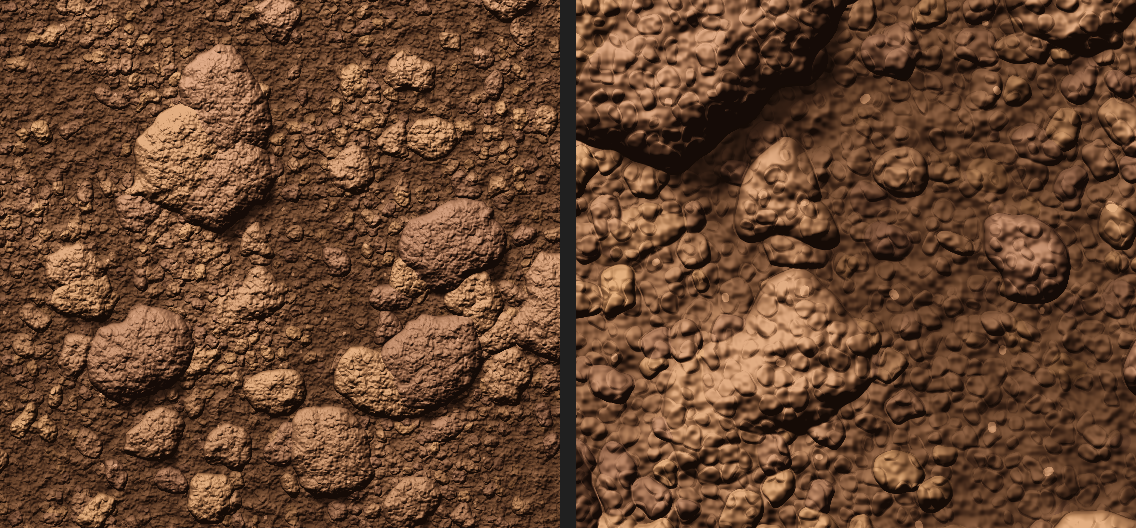
Left: the whole. Right: its middle third, enlarged.
This texture is drawn by a WebGL 1 fragment shader. Its source:

```glsl
precision highp float;
// Crumbly brown garden soil with a heap of rough clods, lit from the upper left.

uniform vec2 u_resolution;

const vec3 LIGHT = vec3(-0.30, 0.65, 0.70);
const float SHADOW_SLOPE = 0.7;

vec2 hash2(vec2 p) {
    vec3 a = fract(p.xyx * vec3(0.1031, 0.1030, 0.0973));
    a += dot(a, a.yzx + 33.33);
    return fract((a.xx + a.yz) * a.zy);
}

float cornerSlope(vec2 cell, vec2 offset) {
    return dot(hash2(cell) * 2.0 - 1.0, offset);
}

float gradientNoise(vec2 p) {
    vec2 i = floor(p), f = p - i, e = vec2(1.0, 0.0);
    vec2 u = f * f * f * (f * (f * 6.0 - 15.0) + 10.0);
    float low = mix(cornerSlope(i, f), cornerSlope(i + e.xy, f - e.xy), u.x);
    float high = mix(cornerSlope(i + e.yx, f - e.yx), cornerSlope(i + e.xx, f - e.xx), u.x);
    return mix(low, high, u.y);
}

vec2 warp(vec2 p, float frequency, float amount) {
    vec2 q = p * frequency + 17.0;
    return p + amount * vec2(gradientNoise(q), gradientNoise(q + 41.3));
}

// How strongly the larger clods gather around the middle of the bed.
float heap(vec2 p) {
    return 1.0 - smoothstep(0.32, 0.56, length(p - vec2(0.57, 0.49)));
}

// Scattered domes in a jittered grid: x is height, y is a random tint.
vec2 clods(vec2 p, float cell, vec2 radii, float density, float gather, float seed) {
    vec2 q = p / cell, base = floor(q), best = vec2(0.0, 0.5);
    for (float y = -1.0; y <= 1.0; y++) {
        for (float x = -1.0; x <= 1.0; x++) {
            vec2 id = base + vec2(x, y);
            vec2 look = hash2(id + seed + 71.7);
            vec2 center = id + 0.15 + 0.7 * hash2(id + seed);
            float share = density * mix(1.0, heap(center * cell), gather);
            if (look.x > share) continue;
            vec2 form = hash2(id + seed + 133.1);
            float c = cos(form.y * 6.283), s = sin(form.y * 6.283);
            vec2 v = mat2(c, s, -s, c) * (q - center);
            float radius = mix(radii.x, radii.y, form.x);
            v = abs(v) / (radius * vec2(1.15, 0.88));
            float d = pow(dot(pow(v, vec2(2.5)), vec2(1.0)), 0.4);
            float h = 0.6 * cell * radius * sqrt(max(1.0 - d * d * d, 0.0));
            if (h > best.x) best = vec2(h, look.y);
        }
    }
    return best;
}

vec2 higher(vec2 a, vec2 b) {
    return a.x > b.x ? a : b;
}

// Clods and pebbles, the shapes large enough to cast shadows.
vec2 bulk(vec2 p) {
    vec2 q = warp(warp(p, 13.0, 0.030), 40.0, 0.009);
    vec2 boulders = clods(q, 0.19, vec2(0.32, 0.50), 0.50, 1.0, 11.0);
    vec2 lumps = clods(q, 0.115, vec2(0.24, 0.48), 0.62, 0.88, 37.0);
    vec2 pebbles = clods(q, 0.06, vec2(0.12, 0.42), 0.45, 0.0, 59.0);
    return higher(boulders, higher(lumps, pebbles));
}

// Full relief: soil crumbs, the bulk on top, then grain over everything.
vec2 relief(vec2 p) {
    vec2 q = warp(p, 70.0, 0.005);
    vec2 soil = clods(q, 0.026, vec2(0.20, 0.55), 0.80, 0.0, 83.0);
    soil.x += 0.025 * gradientNoise(p * 4.0 + 5.0);
    vec2 ground = higher(bulk(p), soil);
    float specks = clods(q, 0.012, vec2(0.25, 0.58), 0.90, 0.0, 97.0).x;
    float rough = 0.010 * gradientNoise(p * 35.0)
                + 0.005 * gradientNoise(p * 75.0 + 9.0)
                + 0.003 * gradientNoise(p * 180.0 + 3.0);
    return vec2(ground.x + 0.55 * specks + rough, ground.y);
}

// Soft shadow found by stepping toward the light.
float sunlight(vec2 p, float height) {
    vec2 toward = normalize(LIGHT.xy);
    float block = 0.0;
    for (float i = 1.0; i <= 5.0; i++) {
        float reach = 0.012 * i;
        block = max(block, bulk(p + toward * reach).x - height - SHADOW_SLOPE * reach);
    }
    return 1.0 - smoothstep(0.0, 0.016, block);
}

vec3 earthColor(float tone) {
    float t = clamp(tone, 0.0, 1.0) * 5.0;
    vec3 c = mix(vec3(0.08, 0.045, 0.027), vec3(0.24, 0.15, 0.10), clamp(t, 0.0, 1.0));
    c = mix(c, vec3(0.40, 0.27, 0.18), clamp(t - 1.0, 0.0, 1.0));
    c = mix(c, vec3(0.55, 0.39, 0.28), clamp(t - 2.0, 0.0, 1.0));
    c = mix(c, vec3(0.71, 0.53, 0.39), clamp(t - 3.0, 0.0, 1.0));
    return mix(c, vec3(0.87, 0.69, 0.55), clamp(t - 4.0, 0.0, 1.0));
}

void main() {
    vec2 p = gl_FragCoord.xy / u_resolution.y;
    vec2 e = vec2(0.0016, 0.0);
    vec2 top = relief(p);
    vec2 slope = (vec2(relief(p + e.xy).x, relief(p + e.yx).x) - top.x) / e.x;
    float diffuse = max(dot(normalize(vec3(-slope, 1.0)), normalize(LIGHT)), 0.0);

    // Shadows and deep crevices darken the light that arrives.
    float lit = sunlight(p, top.x);
    float open = smoothstep(-0.008, 0.020, top.x);
    float tone = diffuse * mix(0.28, 1.0, lit) * mix(0.38, 1.0, open);
    tone *= mix(0.93, 1.10, p.y) * mix(0.90, 1.10, top.y);

    // Sparse pale mineral flecks.
    float fleck = clods(p, 0.035, vec2(0.04, 0.10), 0.15, 0.0, 151.0).x;
    tone += 0.35 * lit * smoothstep(0.0, 0.001, fleck);

    vec3 tint = mix(vec3(1.0, 0.96, 0.98), vec3(1.03, 1.0, 0.90), top.y);
    gl_FragColor = vec4(earthColor(tone) * tint, 1.0);
}
```
